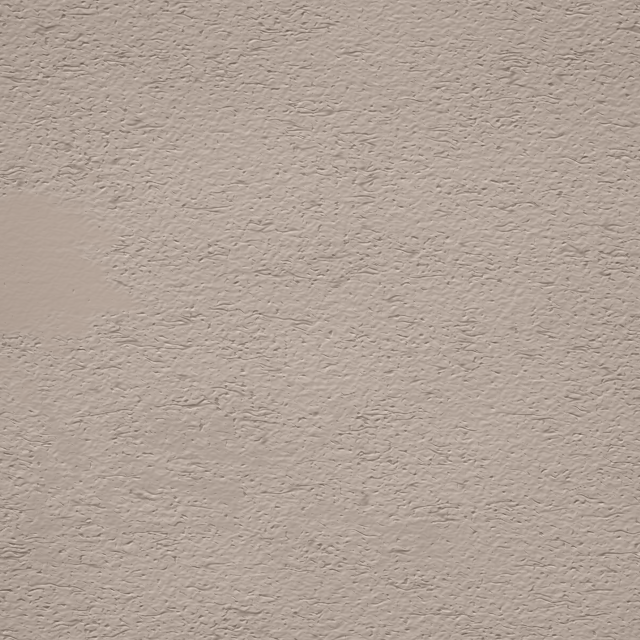
Write a Shadertoy shader that draws this texture.

```glsl
float hash(vec2 p) {
    return fract(sin(dot(p, vec2(127.1, 311.7))) * 43758.5);
}

float cornerSlope(vec2 cell, vec2 offset) {
    float angle = 6.2832 * hash(cell);
    return dot(vec2(cos(angle), sin(angle)), offset);
}

// Gradient noise, roughly -0.6 to 0.6
float noise(vec2 p) {
    vec2 i = floor(p), f = fract(p);
    vec2 u = f * f * f * (f * (f * 6.0 - 15.0) + 10.0);
    vec2 e = vec2(1.0, 0.0);
    return mix(mix(cornerSlope(i, f), cornerSlope(i + e, f - e), u.x),
               mix(cornerSlope(i + e.yx, f - e.yx), cornerSlope(i + 1.0, f - 1.0), u.x), u.y);
}

float fbm(vec2 p) {
    float sum = 0.0, amplitude = 0.6;
    for (int i = 0; i < 4; i++) {
        sum += amplitude * noise(p);
        p = mat2(0.96, 0.28, -0.28, 0.96) * p * 2.1 + 17.3;
        amplitude *= 0.55;
    }
    return sum;
}

// Troweled-over area at the left edge
float smoothPatch(vec2 p) {
    float d = length((p - vec2(0.02, 0.57)) / vec2(0.15, 0.12)) + 1.3 * fbm(p * vec2(11.0, 16.0));
    return smoothstep(1.25, 0.7, d);
}

// Smeared plaster veins in the lower left
float smears(vec2 p) {
    float region = smoothstep(0.42, 0.34, p.y) * smoothstep(0.76, 0.64, p.x)
                 * smoothstep(0.08, 0.16, p.y);
    float ridge = abs(fbm(p * vec2(4.5, 7.0) + 3.7));
    return region * smoothstep(0.07, 0.03, ridge);
}

// Short pits and longer cracks, both stretched sideways
float pitDepth(vec2 p, float wear) {
    vec2 w = p + 0.005 * vec2(noise(p * 55.0), noise(p * 48.0 + 7.0));
    w.y += 0.01 * noise(p * 8.0 + 2.0);
    float grains = 0.55 * noise(w * vec2(75.0, 185.0)) + 0.6 * noise(w * vec2(150.0, 270.0) + 9.4);
    float threshold = 0.24 - 0.25 * wear;
    float pits = smoothstep(threshold, threshold + 0.42, grains);
    float line = abs(noise(w * vec2(13.0, 80.0) + 31.6));
    float gate = smoothstep(0.06, 0.32, noise(w * vec2(18.0, 55.0) + 50.2) + 0.25 * (wear - 0.5));
    float cracks = smoothstep(0.12, 0.0, line) * gate * smoothstep(0.0, 0.4, wear);
    return max(pits, 0.8 * cracks);
}

// Fine grain with slanted brush marks over coarser lumps
float grain(vec2 p) {
    vec2 w = p + 0.004 * vec2(noise(p * 60.0 + 5.0), noise(p * 70.0 + 13.0));
    vec2 slanted = mat2(0.8, -0.6, 0.6, 0.8) * w;
    return 0.45 * noise(slanted * vec2(75.0, 140.0) + 4.3)
         + 0.6 * noise(w * vec2(120.0, 215.0) + 21.7)
         + 0.6 * noise(w * vec2(48.0, 95.0) + 63.1);
}

void mainImage(out vec4 fragColor, in vec2 fragCoord) {
    vec2 p = fragCoord / iResolution.y;
    vec2 center = fragCoord / iResolution.xy - 0.5;

    // Wear gathers in loose horizontal bands
    float patchMask = smoothPatch(p);
    float smearMask = smears(p);
    float wear = 0.5 + 1.0 * fbm(p * vec2(4.5, 16.0)) + 0.5 * noise(p * vec2(17.0, 36.0) + 8.1);
    wear -= 1.2 * patchMask + 0.5 * smearMask;
    wear = clamp(wear, -0.8, 1.0);

    // Light from above: dark hollows with bright lower rims
    vec2 toLight = vec2(-0.001, 0.0025);
    float depth = pitDepth(p, wear);
    float rim = pitDepth(p + toLight, wear) - depth;
    float relief = grain(p) - grain(p + toLight);
    float calm = 1.0 - 0.75 * max(patchMask, 0.5 * smearMask);

    float tone = 0.135 * relief * calm + 0.1 * rim - 0.105 * depth;
    tone += 0.025 * fbm(p * vec2(3.0, 5.0) + 11.0);
    tone -= 0.02 * smearMask + 0.09 * dot(center, center);

    vec3 plaster = mix(vec3(0.716, 0.661, 0.621), vec3(0.712, 0.65, 0.606), patchMask);
    fragColor = vec4(plaster + tone, 1.0);
}
```
